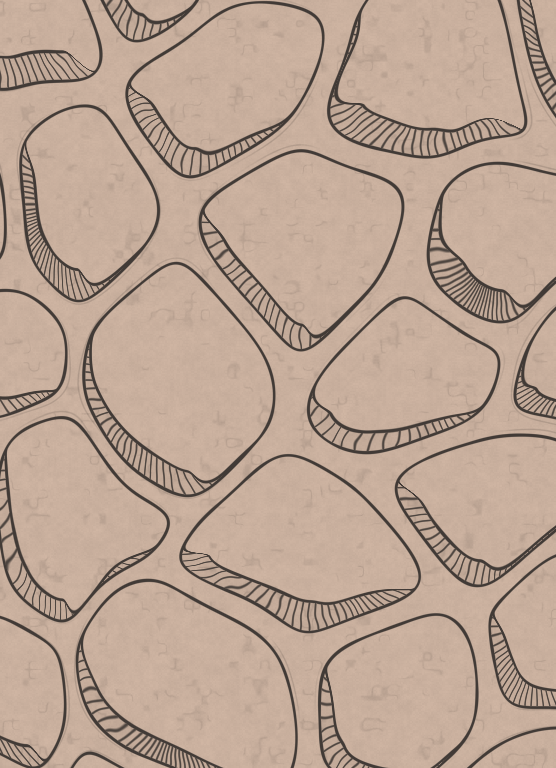
This pattern is drawn by a WebGL 2 fragment shader. Its source:

```glsl
#version 300 es
precision highp float;
// Hand-inked stone wall on warm paper: warped, rounded Voronoi cells form the
// stones. Edges facing down and left gain a thick side, hatched across its rim.
// Lengths are in canvas widths.

#define CELL vec2(0.36, 0.29)  // mean stone spacing
#define JITTER 0.55            // scatter of stone centres
#define ROUNDING 0.022         // softness of corners
#define WARP 0.13              // bending of outlines
#define GAP 0.018              // half gap between stones
#define DEPTH 0.037            // thickness of the sides
#define INK_HALF 0.0026        // half width of outlines
#define HATCH_HALF 0.0016      // half width of hatching
#define HATCHES 66.0           // hatch strokes per full turn
#define PAPER vec3(0.79, 0.69, 0.62)
#define INK vec3(0.24, 0.215, 0.20)

uniform vec2 u_resolution;
out vec4 fragColor;

struct Stone {
    float inset;   // rounded distance in from the cell border
    vec2 arm;      // vector from the stone centre
};

float hash(vec2 p) {
    return fract(sin(dot(p, vec2(127.1, 311.7))) * 43758.5453);
}

float noise(vec2 p) {
    vec2 i = floor(p), f = fract(p);
    vec2 w = f * f * f * (f * (f * 6.0 - 15.0) + 10.0);
    float low = mix(hash(i), hash(i + vec2(1, 0)), w.x);
    float high = mix(hash(i + vec2(0, 1)), hash(i + vec2(1, 1)), w.x);
    return mix(low, high, w.y);
}

// Jittered centre of a cell, with odd rows shifted like bricks
vec2 stoneCentre(vec2 id) {
    vec2 jitter = vec2(hash(id), hash(id + 57.3)) - 0.5;
    return (id + vec2(0.5 * mod(id.y, 2.0), 0.5) + JITTER * jitter) * CELL;
}

Stone stoneAt(vec2 p) {
    p += WARP * (vec2(noise(p * 3.7 + 4.0), noise(p * 3.7 + 31.0)) - 0.5);

    // Nearest centre
    vec2 base = floor(p / CELL), nearestId = base, centre = vec2(0.0);
    float nearest = 1e3;
    for (int y = -2; y <= 2; y++)
    for (int x = -2; x <= 2; x++) {
        vec2 id = base + vec2(x, y), c = stoneCentre(id);
        float dist = length(p - c);
        if (dist < nearest) { nearest = dist; nearestId = id; centre = c; }
    }

    // Smooth minimum of the distances to all bordering edges
    float sum = 0.0;
    for (int y = -2; y <= 2; y++)
    for (int x = -2; x <= 2; x++) {
        if (x == 0 && y == 0) continue;
        vec2 other = stoneCentre(nearestId + vec2(x, y));
        float edge = dot(0.5 * (centre + other) - p, normalize(other - centre));
        sum += exp(-edge / ROUNDING);
    }
    return Stone(-ROUNDING * log(sum), p - centre);
}

// Soft coverage of a pen stroke
float stroke(float dist, float halfWidth) {
    float soft = 0.75 / u_resolution.x;
    return 1.0 - smoothstep(halfWidth - soft, halfWidth + soft, abs(dist));
}

vec3 paperColour(vec2 p) {
    float grain = hash(floor(p * 370.0)) - 0.5;
    float mottle = noise(p * 45.0) + noise(p * 110.0) - 1.0;
    float fibre = stroke((noise(p * 65.0 + 9.0) - 0.5) / 90.0, 0.0008);
    fibre *= smoothstep(0.6, 0.8, noise(p * 38.0 + 70.0));
    return PAPER * (1.0 + 0.025 * grain + 0.025 * mottle - 0.09 * fibre);
}

void main() {
    vec2 p = gl_FragCoord.xy / u_resolution.x;
    Stone stone = stoneAt(p);

    // Slope of the inset, pointing into the stone
    const float STEP = 0.003;
    vec2 slope = vec2(stoneAt(p + vec2(STEP, 0)).inset,
                      stoneAt(p + vec2(0, STEP)).inset) - stone.inset;
    slope /= STEP;
    float steepness = max(length(slope), 0.35);

    // Outer rim and top face; the side tapers off where the edge turns away
    float facing = dot(slope / steepness, normalize(vec2(0.55, 0.85)));
    float depth = DEPTH * smoothstep(0.05, 0.85, facing);
    depth *= 0.75 + 0.5 * noise(p * 7.0);
    float rim = (stone.inset - GAP) / steepness;
    float face = (stone.inset - GAP - depth) / steepness;

    // Strokes run outward from the centre, slanted and a little uneven
    float turn = atan(stone.arm.y, stone.arm.x) / 6.28319 * HATCHES;
    turn += 14.0 * stone.inset + 0.7 * noise(p * 32.0);
    float spacing = 6.28319 * length(stone.arm) / HATCHES;
    float hatch = stroke((fract(turn) - 0.5) * spacing, HATCH_HALF);
    float side = step(0.0, rim) * step(face, 0.0);

    // Pen and faint pencil
    float pen = INK_HALF * (0.8 + 0.4 * noise(p * 24.0));
    float outline = max(stroke(rim, pen), stroke(face, pen));
    float ink = max(outline, 0.9 * hatch * side);
    float pencil = stroke(rim + 0.012 * noise(p * 9.0), 0.0012);
    pencil *= smoothstep(0.45, 0.75, noise(p * 6.0 + 20.0));

    vec3 colour = paperColour(p) * (1.0 - 0.03 * side - 0.13 * pencil);
    fragColor = vec4(mix(colour, INK, 0.97 * ink), 1.0);
}
```
